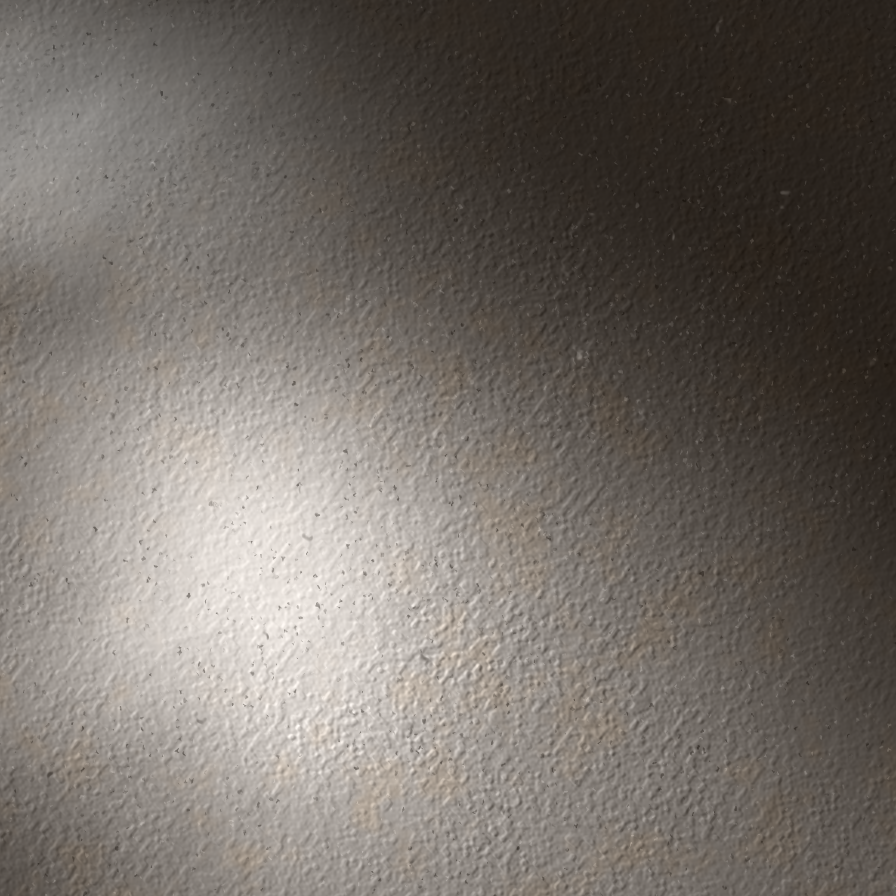
This texture is drawn by a WebGL 2 fragment shader. Its source:

```glsl
#version 300 es
precision highp float;
// Worn plaster wall: a soft hot spot fading to a dark corner, with fine relief, pits and glints.

uniform vec2 u_resolution;
out vec4 fragColor;

const vec2 HOT_SPOT = vec2(0.28, 0.36);
const vec2 UPPER_SHEEN = vec2(0.08, 0.88);
const vec2 SHADOW_DIR = vec2(0.86, -0.5);

float hash(vec2 p) {
    uvec2 q = uvec2(ivec2(floor(p))) * uvec2(1597334673u, 3812015801u);
    uint n = (q.x ^ q.y) * 1597334673u;
    n = (n ^ (n >> 15u)) * 2246822519u;
    n ^= n >> 13u;
    return float(n >> 8u) / 16777216.0;
}

float noise(vec2 p) {
    vec2 i = floor(p), f = fract(p);
    f = f * f * (3.0 - 2.0 * f);
    float low = mix(hash(i), hash(i + vec2(1, 0)), f.x);
    float high = mix(hash(i + vec2(0, 1)), hash(i + vec2(1, 1)), f.x);
    return mix(low, high, f.y);
}

float fbm(vec2 p) {
    float sum = 0.0, gain = 0.5;
    for (int i = 0; i < 5; i++) {
        sum += gain * noise(p);
        p = mat2(1.6, 1.2, -1.2, 1.6) * p + 17.3;
        gain *= 0.5;
    }
    return sum;
}

// Elliptical soft falloff around a centre
float glow(vec2 p, vec2 centre, vec2 size) {
    vec2 d = (p - centre) / size;
    return exp(-dot(d, d));
}

// Coordinates along and across a diagonal brush direction
vec2 brushSpace(vec2 p) {
    return vec2(dot(p, vec2(0.78, 0.62)), dot(p, vec2(-0.62, 0.78)));
}

// Height of the plaster: raised grains on a flatter bed
float height(vec2 p) {
    vec2 q = mat2(0.8, 0.6, -0.6, 0.8) * p;
    float coarse = noise(q * 85.0 + 5.0);
    float grain = smoothstep(0.35, 0.85, noise(q * vec2(175.0, 160.0)));
    float fine = noise(p * vec2(290.0, 260.0) + 31.0);
    return 0.3 * coarse + 0.5 * grain + 0.4 * fine;
}

// Scattered irregular dots; density is the chance that a cell holds one
float spots(vec2 p, float cells, float density, float radius, float pixel) {
    vec2 q = p * cells;
    q += 0.5 * (vec2(noise(q * 2.7), noise(q * 2.7 + 40.0)) - 0.5);
    float soft = max(cells * pixel, 0.1), cover = 0.0;
    for (int y = -1; y <= 1; y++) {
        for (int x = -1; x <= 1; x++) {
            vec2 cell = floor(q) + vec2(x, y);
            vec2 centre = cell + vec2(hash(cell + 101.0), hash(cell + 211.0));
            float size = radius * mix(0.4, 1.0, hash(cell + 307.0));
            float present = step(hash(cell + 401.0), density);
            float dist = length((q - centre) * vec2(1.15, 0.85));
            float disc = 1.0 - smoothstep(size - soft, size + soft, dist);
            cover = max(cover, present * disc * mix(0.3, 1.0, hash(cell + 503.0)));
        }
    }
    return cover;
}

// Broad light and shade over the wall
float illumination(vec2 p) {
    float toDark = dot(p - 0.5, vec2(0.55, 0.83));
    float light = mix(0.43, 0.14, smoothstep(-0.18, 0.4, toDark));
    light += 0.42 * glow(p, HOT_SPOT, vec2(0.235, 0.265));
    light += 0.1 * glow(p, vec2(0.42, 0.12), vec2(0.3, 0.25));
    light += 0.21 * glow(p, UPPER_SHEEN, vec2(0.3, 0.18));
    light += 0.04 * glow(p, vec2(0.62, 0.42), vec2(0.25, 0.2));
    light -= 0.08 * glow(p, vec2(0.02, 0.66), vec2(0.2, 0.07));
    light -= 0.15 * glow(p, vec2(0.0), vec2(0.24, 0.17));
    light -= 0.09 * glow(p, vec2(1.0, 0.1), vec2(0.2, 0.4));
    return light;
}

void main() {
    vec2 p = gl_FragCoord.xy / u_resolution;
    float pixel = 1.0 / u_resolution.y;
    float hot = glow(p, HOT_SPOT, vec2(0.2, 0.2));
    float sheen = glow(p, UPPER_SHEEN, vec2(0.3, 0.2));
    float darkZone = glow(p, vec2(0.75, 0.62), vec2(0.3, 0.2));
    vec2 brush = brushSpace(p);

    // Cloudy light with faint brushed smears
    float cloud = fbm(p * 5.0 + 3.0) - 0.48;
    float smear = fbm(brush * vec2(11.0, 26.0)) - 0.48;
    float light = illumination(p + 0.04 * cloud);
    light *= 1.0 + 0.12 * cloud + 0.16 * smear * (0.5 + 0.4 * sheen);

    // Fine relief lit from one side, roughest in a band right of the hot spot
    float rough = mix(0.45, 1.0, noise(p * 11.0 + 12.0));
    rough += 0.5 * glow(p, vec2(0.6, 0.33), vec2(0.28, 0.4));
    rough *= 1.0 - 0.65 * hot - 0.6 * sheen;
    float slope = height(p + SHADOW_DIR * 0.0015) - height(p - SHADOW_DIR * 0.0015);
    light *= 1.0 + 0.44 * rough * slope;

    // Small dark pits in clusters, brushed scratches and rare gouges
    float pitZone = glow(p, vec2(0.4, 0.3), vec2(0.25, 0.28));
    float cluster = smoothstep(0.35, 0.65, noise(p * 17.0 + 8.0));
    float pits = spots(p, 135.0, 0.04 + 0.22 * pitZone * cluster, 0.26, pixel);
    float scratches = spots(brush * vec2(0.6, 1.0), 165.0, 0.4 * sheen * cluster, 0.28, pixel);
    float gouges = spots(p + 0.37, 45.0, 0.02 * pitZone, 0.2, pixel);
    light *= 1.0 - 0.4 * pits - 0.2 * scratches - 0.4 * gouges;

    // Pale glints and crumbling chips, strongest in the shade
    float glints = spots(p + 0.61, 140.0, 0.08 + 0.2 * darkZone, 0.25, pixel);
    float chips = spots(p + 0.19, 32.0, 0.07 * darkZone, 0.28, pixel);
    float crumbs = smoothstep(0.4, 0.8, noise(p * 150.0));
    light += (0.12 * glints + 0.2 * chips * crumbs) * (1.0 - 0.7 * hot);

    // Warm grey with faint ochre stains away from the sheen
    float stain = smoothstep(0.45, 0.8, fbm(p * 22.0 + 70.0)) * (1.0 - sheen) * (1.0 - hot);
    vec3 warmth = mix(vec3(0.024, 0.0, -0.022), vec3(0.012, 0.002, -0.01), sheen);
    vec3 colour = light + warmth + stain * light * vec3(0.04, 0.0, -0.05);
    fragColor = vec4(clamp(colour, 0.0, 1.0), 1.0);
}
```
